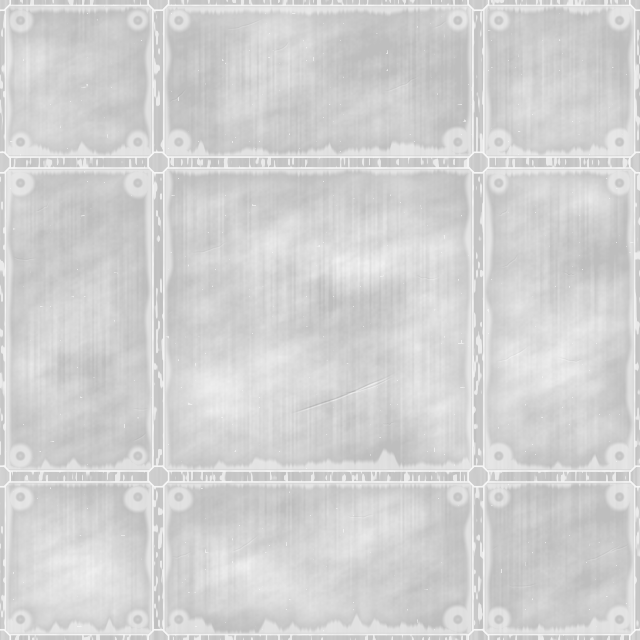
Reproduce this texture procedurally as a three.js fragment shader.

```glsl
varying vec2 vUv;

const vec2 SEAM_LO = vec2(0.2474, 0.2555);
const vec2 SEAM_HI = vec2(0.7474, 0.7460);
const float BAND = 0.0085;         // half width of a seam strip
const float LINE = 0.0013;         // half width of its bright border
const float JOINT = 0.0160;        // radius of the octagonal joints
const float RIM = 0.0165;          // worn margin around each plate
const float RIVET_INSET = 0.0320;
const float RIVET_RADIUS = 0.0070;
const float HALO_RADIUS = 0.0185;
const float SOFT = 0.0009;
const float SCRATCHES = 26.0;
const vec3 SHADOW = vec3(0.755);
const vec3 STEEL = vec3(0.83);
const vec3 WORN = vec3(0.885);
const vec3 BRIGHT = vec3(0.965);

float hash(vec2 p) {
  vec3 q = fract(vec3(p.xyx) * 0.1031);
  q += dot(q, q.yzx + 33.33);
  return fract((q.x + q.y) * q.z);
}

float noise(vec2 p) {
  vec2 i = floor(p), f = fract(p);
  f = f * f * (3.0 - 2.0 * f);
  return mix(mix(hash(i), hash(i + vec2(1.0, 0.0)), f.x),
             mix(hash(i + vec2(0.0, 1.0)), hash(i + 1.0), f.x), f.y);
}

float fbm(vec2 p) {
  float sum = 0.0, amp = 0.5;
  for (int i = 0; i < 5; i++) {
    sum += amp * noise(p);
    p = mat2(1.6, 1.2, -1.2, 1.6) * p + 7.3;
    amp *= 0.5;
  }
  return sum;
}

float fill(float d) { return 1.0 - smoothstep(-SOFT, SOFT, d); }

// Dark groove with a bright lip, tapering towards both ends
float scratch(vec2 p, vec2 a, vec2 b, float width) {
  vec2 along = b - a;
  float t = dot(p - a, along) / dot(along, along);
  float side = dot(p - a, vec2(-along.y, along.x)) / length(along);
  side += 0.004 * sin(t * 3.1416) + 0.0025 * (noise(vec2(t * 7.0, a.x * 90.0)) - 0.5);
  float taper = smoothstep(0.0, 0.2, t) * smoothstep(1.0, 0.7, t);
  float groove = exp(-pow(side / width, 2.0));
  float lip = exp(-pow((side + 2.0 * width) / width, 2.0));
  return (lip - groove) * taper;
}

float scratches(vec2 p) {
  float sum = 1.3 * scratch(p, vec2(0.45, 0.353), vec2(0.625, 0.422), 0.0011);
  sum += 0.7 * scratch(p, vec2(0.53, 0.384), vec2(0.62, 0.414), 0.0009);
  for (float i = 0.0; i < SCRATCHES; i++) {
    vec2 a = vec2(hash(vec2(i, 3.0)), hash(vec2(i, 8.0)));
    float angle = mix(-0.1, 0.75, hash(vec2(i, 14.0)));
    float len = mix(0.02, 0.07, hash(vec2(i, 21.0)));
    sum += 0.5 * scratch(p, a, a + len * vec2(cos(angle), sin(angle)), 0.0009);
  }
  return sum;
}

void main() {
  vec2 p = vUv;

  // Plate bounds and distance to the nearest seam on each axis
  vec2 pastLo = step(SEAM_LO, p), pastHi = step(SEAM_HI, p);
  vec2 lo = mix(SEAM_LO * pastLo, SEAM_HI, pastHi);
  vec2 hi = mix(mix(SEAM_LO, SEAM_HI, pastLo), vec2(1.0), pastHi);
  vec2 d = min(p - lo, hi - p);
  float seam = min(d.x, d.y);
  vec2 middle = pastLo - pastHi;
  float riveted = 1.0 - middle.x * middle.y;

  // Brushed grain and clouded wear
  float fine = noise(p * vec2(330.0, 9.0)) - 0.5;
  float broad = noise(p * vec2(120.0, 5.0) + 40.0) - 0.5;
  float patches = smoothstep(0.25, 0.65, noise(p * 9.0 + 60.0));
  float grain = (0.055 * fine + 0.03 * broad) * mix(0.45, 1.0, patches);
  float cloud = fbm(p * vec2(7.0, 10.0) + 11.0) - 0.48;
  float smudge = fbm(mat2(0.9, -0.42, 0.42, 0.9) * p * vec2(22.0, 55.0)) - 0.48;
  float speck = noise(p * 260.0) - 0.5;

  // Ragged border between the worn rim and the dark plate edge
  vec2 wobble = vec2(noise(p * vec2(9.0, 24.0) + lo * 31.0),
                     noise(p * vec2(24.0, 9.0) + lo * 47.0)) - 0.5;
  wobble *= 0.011;
  float lowerEdge = step(p.y - lo.y, hi.y - p.y);
  float drips = pow(noise(vec2(p.x * 70.0, lo.y * 19.0)), 3.0);
  wobble.y -= lowerEdge * 0.022 * drips + 0.005 * fine;
  float rivet = length(d - RIVET_INSET);
  float halo = rivet - HALO_RADIUS + wobble.x + 0.005 * cloud;
  float inner = min(d.x + wobble.x, d.y + wobble.y) - RIM;
  inner = min(inner, mix(1.0, halo, riveted));

  // Plate face
  float tone = 0.27 * cloud + 0.09 * smudge + 0.018 * speck + grain;
  tone += 0.015 * (hash(floor(lo * 50.0)) - 0.5);
  float shade = exp(-max(inner, 0.0) / 0.021);
  vec3 face = mix(STEEL + tone, SHADOW + 0.35 * tone, 0.85 * shade);
  face = max(face, SHADOW - 0.01);
  vec3 rim = WORN + 0.5 * grain + 0.06 * cloud;
  vec3 color = mix(rim, face, smoothstep(-0.004, 0.005, inner));
  color += 0.055 * scratches(p) * smoothstep(0.0, 0.01, inner);
  color = mix(color, BRIGHT, 0.7 * smoothstep(0.965, 0.99, noise(p * 190.0 + 5.0)));

  // Rivets
  float dent = 1.0 - smoothstep(RIVET_RADIUS - 0.002, RIVET_RADIUS + 0.002, rivet);
  vec3 head = SHADOW + 0.02 + 0.035 * smoothstep(0.004, 0.0, rivet) + 0.4 * grain;
  color = mix(color, head, riveted * dent);

  // Seam strips with flecked paint and bright borders
  float fleck = smoothstep(0.62, 0.8, noise(p * vec2(310.0, 75.0) + 20.0));
  vec3 strip = mix(SHADOW + 0.02 + grain, BRIGHT, 0.75 * fleck);
  color = mix(color, SHADOW + 0.04, 0.5 * fill(seam - BAND - 2.2 * LINE));
  color = mix(color, strip, fill(seam - BAND));
  float chip = mix(0.7, 1.0, noise(p * 95.0));
  color = mix(color, BRIGHT, chip * fill(abs(seam - BAND) - LINE));

  // Octagonal joints
  float octagon = max(max(d.x, d.y), (d.x + d.y) * 0.7071) - JOINT;
  color = mix(color, STEEL - 0.025 + 1.2 * grain, fill(octagon));
  color = mix(color, BRIGHT, fill(abs(octagon) - LINE));

  gl_FragColor = vec4(clamp(color, 0.0, 1.0), 1.0);
}
```
